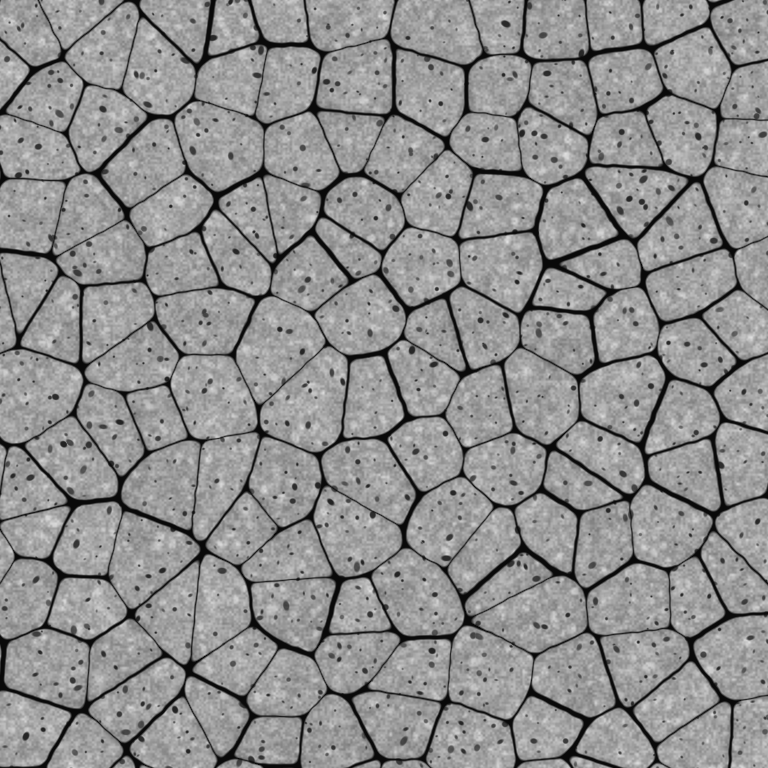
Write a WebGL 2 fragment shader that draws this texture.

```glsl
#version 300 es
precision highp float;

uniform vec2 u_resolution;
out vec4 outColor;

// Lengths are fractions of the canvas height.
const float CELLS = 11.7;
const float JITTER = 0.88;
const float JOINT_THIN = 0.0007;
const float JOINT_WIDE = 0.0034;
const float CORNER_ROUNDING = 0.009;
const float EDGE_SOFTNESS = 0.0016;
const float WOBBLE = 0.0016;
const float STONE_TONE = 0.625;
const float JOINT_TONE = 0.035;
const float PIT_TONE = 0.13;
const float PIT_GRID = 60.0;
const float PIT_DENSITY = 0.40;
const float FLECK_GRID = 72.0;
const float FLECK_DENSITY = 0.50;
const float FLECK_GAIN = 0.13;

vec3 hash3(vec2 cell, int seed) {
    uvec3 v = uvec3(ivec3(ivec2(floor(cell + 0.5)), seed));
    v = v * 1664525u + 1013904223u;
    v.x += v.y * v.z; v.y += v.z * v.x; v.z += v.x * v.y;
    v ^= v >> 16u;
    v.x += v.y * v.z; v.y += v.z * v.x; v.z += v.x * v.y;
    return vec3(v >> 8u) / 16777216.0;
}

float valueNoise(vec2 p, int seed) {
    vec2 i = floor(p), f = fract(p);
    f = f * f * (3.0 - 2.0 * f);
    float bottom = mix(hash3(i, seed).x, hash3(i + vec2(1, 0), seed).x, f.x);
    float top = mix(hash3(i + vec2(0, 1), seed).x, hash3(i + vec2(1, 1), seed).x, f.x);
    return mix(bottom, top, f.y);
}

float smoothMin(float a, float b, float k) {
    float h = max(k - abs(a - b), 0.0) / k;
    return min(a, b) - 0.25 * k * h * h;
}

vec2 stoneCentre(vec2 cell) {
    return cell + 0.5 + JITTER * (hash3(cell, 1).xy - 0.5);
}

// Signed distance to the nearest joint (x) and a random value per stone (y).
vec2 paving(vec2 uv) {
    vec2 p = uv * CELLS, base = floor(p);
    vec2 owner = base, toOwner = vec2(8.0);
    for (int y = -2; y <= 2; y++)
    for (int x = -2; x <= 2; x++) {
        vec2 cell = base + vec2(x, y);
        vec2 r = stoneCentre(cell) - p;
        if (dot(r, r) < dot(toOwner, toOwner)) { toOwner = r; owner = cell; }
    }
    float d = 1.0;
    for (int y = -2; y <= 2; y++)
    for (int x = -2; x <= 2; x++) {
        if (x == 0 && y == 0) continue;
        vec2 cell = owner + vec2(x, y);
        vec2 r = stoneCentre(cell) - p;
        float edge = dot(0.5 * (toOwner + r), normalize(r - toOwner)) / CELLS;
        float pick = hash3(owner + cell, 2).x;
        float halfWidth = mix(JOINT_THIN, JOINT_WIDE, pick * pick);
        d = smoothMin(d, edge - halfWidth, CORNER_ROUNDING);
    }
    return vec2(d, hash3(owner, 3).x);
}

// Coverage of randomly turned ellipses, one at most per grid square.
float scatter(vec2 uv, float grid, float density, vec2 radii, float soft, int seed) {
    vec2 p = uv * grid, base = floor(p);
    float cover = 0.0;
    for (int y = -1; y <= 1; y++)
    for (int x = -1; x <= 1; x++) {
        vec2 cell = base + vec2(x, y);
        vec3 place = hash3(cell, seed), shape = hash3(cell, seed + 1);
        if (place.z > density) continue;
        vec2 q = (p - cell - place.xy) / grid;
        float a = 6.2832 * shape.x;
        q = mat2(cos(a), -sin(a), sin(a), cos(a)) * q;
        q.x *= mix(0.55, 1.0, shape.y);
        float radius = mix(radii.x, radii.y, shape.z * shape.z);
        float strength = mix(0.55, 1.0, fract(place.z * 97.0));
        cover = max(cover, strength * (1.0 - smoothstep(-soft, soft, length(q) - radius)));
    }
    return cover;
}

void main() {
    vec2 uv = gl_FragCoord.xy / u_resolution.y;
    float soft = max(EDGE_SOFTNESS, 0.75 / u_resolution.y);

    // Stones with slightly uneven outlines
    vec2 wobble = vec2(valueNoise(uv * 95.0, 10), valueNoise(uv * 95.0, 11)) - 0.5;
    vec2 stone = paving(uv + WOBBLE * wobble);

    // Mottled, grainy surface
    float tone = STONE_TONE + 0.03 * (stone.y - 0.5);
    tone += 0.06 * (valueNoise(uv * 38.0, 12) - 0.5);
    tone += 0.10 * (valueNoise(uv * 130.0, 13) - 0.5);
    tone += 0.15 * (valueNoise(uv * 330.0, 14) - 0.5);
    tone -= 0.05 * (1.0 - smoothstep(0.0, 0.008, stone.x));

    // Pale flecks and dark pits
    tone += FLECK_GAIN * scatter(uv, FLECK_GRID, FLECK_DENSITY, vec2(0.0018, 0.0055), 0.0025, 20);
    float pits = scatter(uv, PIT_GRID, PIT_DENSITY, vec2(0.0011, 0.0040), 0.8 * soft, 30);
    tone = mix(tone, PIT_TONE, pits);

    // Joints
    tone = mix(tone, JOINT_TONE, 1.0 - smoothstep(-soft, soft, stone.x));
    outColor = vec4(vec3(tone), 1.0);
}
```
